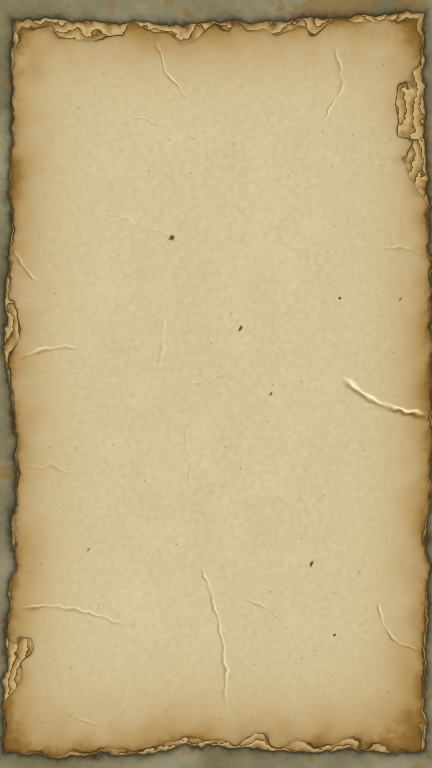
A Shadertoy shader for this texture:

```glsl
// A sheet of aged parchment with torn, scorched edges lying on a grey-green wall.
// Edge insets are interpolated along each side and roughened by gradient noise;
// curled lips, curved creases and specks are then layered over the sheet.

vec2 hash2(vec2 p) {
  vec3 q = fract(p.xyx * vec3(.1031, .103, .0973));
  q += dot(q, q.yzx + 33.33);
  return fract((q.xx + q.yz) * q.zy);
}

// Gradient noise
float noise(vec2 p) {
  vec2 i = floor(p), f = fract(p), u = f * f * (3. - 2. * f), e = vec2(0, 1);
  float a = dot(hash2(i) * 2. - 1., f);
  float b = dot(hash2(i + e.yx) * 2. - 1., f - e.yx);
  float c = dot(hash2(i + e) * 2. - 1., f - e);
  float d = dot(hash2(i + 1.) * 2. - 1., f - 1.);
  return mix(mix(a, b, u.x), mix(c, d, u.x), u.y);
}

float fbm(vec2 p) {
  float sum = 0., amp = .6;
  for (int i = 0; i < 5; i++) {
    sum += amp * noise(p);
    p = mat2(1.6, 1.2, -1.2, 1.6) * p + 7.3;
    amp *= .5;
  }
  return sum;
}

// Smooth inset of one side, t running from 0 to 1 along it
float inset(float knots[8], float t) {
  float s = clamp(t, 0., .999) * 7.;
  int i = int(s);
  return mix(knots[i], knots[i + 1], smoothstep(0., 1., fract(s)));
}

// Soft bump around c with radius r
float bump(float x, float c, float r) { return 1. - smoothstep(.5 * r, r, abs(x - c)); }

// Bent fold from a to b: a thin lit ridge beside a softer shaded valley
float crease(vec2 p, vec4 ab, float bend, float w) {
  vec2 d = ab.zw - ab.xy, q = p - ab.xy;
  float len = length(d), t = dot(q, d) / (len * len);
  if (t < 0. || t > 1.) return 0.;
  float s = dot(q, vec2(-d.y, d.x)) / len - bend * 4. * t * (1. - t);
  s += .014 * noise(p * 20.) + .007 * noise(p * 55.);
  float ridge = exp(-s * s / (w * w)), valley = exp(-pow(s / w + 2., 2.) * .6);
  float wear = clamp(.8 + 1.6 * noise(p * 26. + 9.), .2, 1.4);
  return (ridge - valley) * wear * smoothstep(0., .12, t) * smoothstep(1., .8, t);
}

void mainImage(out vec4 fragColor, in vec2 fragCoord) {
  vec2 p = fragCoord / iResolution.x;
  float px = 1. / iResolution.x, v = p.y / 1.778;
  float cloud = fbm(p * 4.), mottle = fbm(p * 14. + 2.);
  float grain = fbm(mat2(.8, .6, -.6, .8) * p * 75.);

  // Distance to each ragged side
  float left = p.x - inset(float[8](.006, .01, .03, .034, .01, .022, .028, .032), v);
  float right = 1. - p.x - inset(float[8](.014, .016, .008, 0., 0., .006, .022, .018), v);
  float bottom = p.y - inset(float[8](.033, .027, .032, .048, .05, .042, .042, .033), p.x);
  float top = 1.778 - p.y - inset(float[8](.052, .048, .05, .056, .053, .045, .035, .03), p.x);
  float edge = min(min(left, right), min(bottom, top));
  edge += .014 * noise(p * 10.) + .012 * noise(p * 27.) + .006 * noise(p * 80.);

  // Wall with rusty stains and the sheet's cast shadow
  vec3 wall = mix(vec3(.47, .44, .32), vec3(.61, .58, .46), smoothstep(-.35, .35, cloud + .4 * mottle));
  float rust = smoothstep(0., .12, mottle + .35 * bump(p.x, .82, .15) * step(1.5, p.y) - .1);
  wall = mix(wall, vec3(.56, .42, .23), .6 * rust) + .05 * grain;
  wall *= 1. - .6 * exp(min(edge, 0.) / .008);

  // Paper with mottled, scorched margins
  vec3 paper = vec3(.83, .762, .6) + .025 * cloud + .03 * mottle + .07 * grain;
  vec4 sides = exp(-max(vec4(left, right, bottom, top), 0.) / vec4(.055, .055, .07, .065));
  float burn = dot(sides, vec4(1)) * (1. + cloud + .9 * mottle + .3 * grain);
  paper = mix(paper, vec3(.64, .495, .26), clamp(burn, 0., 1.));
  paper = mix(paper, vec3(.42, .29, .12), .6 * smoothstep(.65, 1.5, burn));

  // Creases: strong folds, then faint ones
  vec4 folds[8] = vec4[8](vec4(.79, .91, 1, .817), vec4(.463, .48, .525, .134),
    vec4(.04, .37, .3, .324), vec4(.875, .39, .985, .268), vec4(.366, 1.69, .44, 1.546),
    vec4(.775, 1.68, .736, 1.48), vec4(.04, .949, .185, .979), vec4(.03, 1.21, .095, 1.13));
  float bends[8] = float[8](-.02, .02, .022, -.03, -.015, .035, .006, -.01);
  float relief = 0.;
  for (int i = 0; i < 8; i++)
    relief += crease(p, folds[i], bends[i], i == 0 ? .0042 : .0026) * (i == 0 ? 1.9 : .9);
  vec4 faint[9] = vec4[9](vec4(.23, 1.287, .44, 1.21), vec4(.87, 1.204, .99, 1.194),
    vec4(.428, .79, .444, .64), vec4(.56, .4, .66, .338), vec4(.3, 1.51, .4, 1.48),
    vec4(.375, 1.04, .37, .92), vec4(.445, .89, .535, .91), vec4(.17, .125, .255, .076),
    vec4(.05, .701, .175, .685));
  for (int i = 0; i < 9; i++) relief += .42 * crease(p, faint[i], .005, .0024);
  paper += .115 * relief;

  // Dark flecks, then sparse dust
  vec3 flecks[8] = vec3[8](vec3(.398, 1.227, .008), vec3(.556, 1.018, .006), vec3(.722, .474, .006),
    vec3(.627, .866, .003), vec3(.775, .308, .004), vec3(.787, 1.088, .004), vec3(.926, 1.083, .003),
    vec3(.204, .505, .004));
  float dirt = 0.;
  for (int i = 0; i < 8; i++) {
    vec2 q = p - flecks[i].xy;
    float r = length(vec2(q.x - .4 * q.y, .7 * q.y)) + .005 * noise(p * 130.);
    dirt = max(dirt, .8 * smoothstep(px, -px, r - .6 * flecks[i].z));
  }
  vec2 cell = floor(p * 14.);
  float dust = length(fract(p * 14.) - .15 - .7 * hash2(cell + 5.)) / 14.;
  dirt = max(dirt, .35 * step(.8, hash2(cell + 41.).x) * smoothstep(px, -px, dust - .0015));
  paper = mix(paper, vec3(.27, .21, .09), dirt);

  // Curled lips along the torn sides
  float curl = step(1.6, p.y) * bump(p.x, .5, .6) * .03;
  curl = max(curl, step(p.y, .1) * smoothstep(.1, .5, p.x) * .024);
  curl = max(curl, step(.5, p.x) * bump(p.y, 1.48, .2) * .05);
  curl = max(curl, step(p.x, .5) * max(bump(p.y, 1.04, .12) * .028, bump(p.y, .24, .1) * .045));
  curl = max(curl, .005) * (.75 + 1.5 * noise(p * 8. + 4.) + 1.3 * noise(p * 21.));
  float inner = edge - curl, ply = fract(edge * 45. + 3. * mottle + .8 * cloud);
  vec3 lip = mix(vec3(.61, .48, .27), vec3(.78, .67, .46), smoothstep(.1, .9, ply)) + .1 * grain;
  lip *= 1. - .4 * smoothstep(.25, 0., ply) * smoothstep(0., .06, ply);
  paper *= 1. - .2 * exp(-max(inner, 0.) / .006);
  vec3 sheet = mix(lip, paper, smoothstep(-px, px, inner));
  float tear = clamp(.5 + 2. * noise(p * 17.), .1, .9);
  sheet = mix(sheet, vec3(.3, .21, .09), tear * exp(-pow(inner / .0024, 2.)));
  sheet = mix(sheet, vec3(.27, .2, .09), .75 * exp(-max(edge, 0.) / .003));

  fragColor = vec4(clamp(mix(wall, sheet, smoothstep(-px, px, edge)), 0., 1.), 1);
}
```
